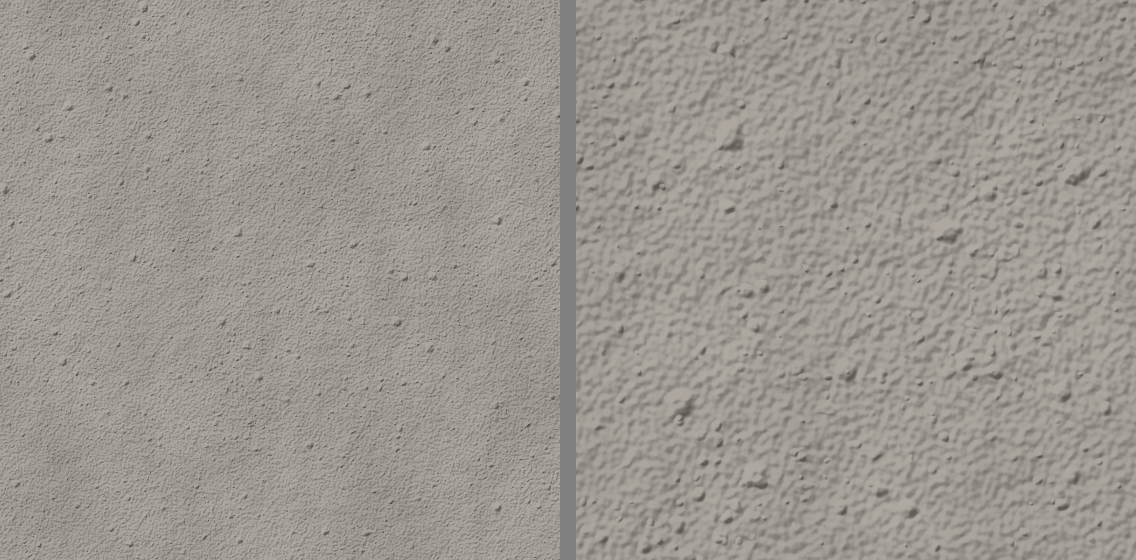
Left, the full canvas; right, a detail of the centre.
Give the GLSL for this texture, as a WebGL 2 fragment shader.

```glsl
#version 300 es
precision highp float;
// Rough grey plaster: a height field of fine grain, clustered crumbs, faint
// ledges and scattered round lumps, lit at a low angle from the upper left.
// The slope towards the light gives the shading; soft stains tint the base.

#define BASE_TONE 0.603
#define CONTRAST 0.05
#define STAIN 0.055
#define GRAIN_FREQ 235.0
#define GRAIN_DEPTH 1.25
#define CRUMB_FREQ 74.0
#define CRUMB_HEIGHT 0.0062
#define LEDGE_HEIGHT 0.0024
#define LUMP_STEEPNESS 2.7
#define SLOPE_STEP 0.0012
#define LIGHT_DIR vec2(-0.6, 0.8)
#define TINT vec3(1.032, 1.0, 0.951)

uniform vec2 u_resolution;
out vec4 fragColor;

const mat2 TURN = mat2(0.8, 0.6, -0.6, 0.8);
const mat2 HALF_TURN = mat2(0.9487, 0.3162, -0.3162, 0.9487);

// Three random values in 0..1 for a lattice cell
vec3 hash3(vec2 cell) {
  uvec3 v = uvec3(ivec3(ivec2(cell), 17)) * 1664525u + 1013904223u;
  v.x += v.y * v.z; v.y += v.z * v.x; v.z += v.x * v.y;
  v ^= v >> 16u;
  v.x += v.y * v.z; v.y += v.z * v.x; v.z += v.x * v.y;
  return vec3(v >> 8u) / 16777216.0;
}

float cornerSlope(vec2 cell, vec2 corner, vec2 f) {
  float angle = 6.28318 * hash3(cell + corner).x;
  return dot(vec2(cos(angle), sin(angle)), f - corner);
}

// Gradient noise, roughly -0.7..0.7
float noise(vec2 p) {
  vec2 cell = floor(p), f = p - cell;
  vec2 w = f * f * f * (f * (f * 6.0 - 15.0) + 10.0);
  float low = mix(cornerSlope(cell, vec2(0, 0), f), cornerSlope(cell, vec2(1, 0), f), w.x);
  float high = mix(cornerSlope(cell, vec2(0, 1), f), cornerSlope(cell, vec2(1, 1), f), w.x);
  return mix(low, high, w.y);
}

float fbm(vec2 p) {
  float sum = 0.0, amp = 1.0;
  for (int i = 0; i < 4; i++) {
    sum += amp * noise(p);
    p = TURN * p * 2.03 + 5.7;
    amp *= 0.55;
  }
  return sum;
}

// Sparse domes, each kept inside its own cell
float lumps(vec2 p, float freq, float share) {
  vec2 q = p * freq, cell = floor(q);
  vec3 rnd = hash3(cell);
  float present = step(hash3(cell + 91.0).x, share);
  float radius = mix(0.13, 0.29, rnd.z * rnd.z);
  vec2 offset = q - cell - mix(vec2(0.3), vec2(0.7), rnd.xy);
  float dome = smoothstep(1.0, 0.2, length(offset) / radius);
  return present * LUMP_STEEPNESS * radius * dome / freq;
}

float height(vec2 p, float rough) {
  // Grain: two fine turned layers carry most of the slope
  float h = GRAIN_DEPTH * noise(HALF_TURN * p * GRAIN_FREQ) / GRAIN_FREQ;
  h += 0.8 * GRAIN_DEPTH * noise(TURN * p * GRAIN_FREQ * 0.71) / (GRAIN_FREQ * 0.71);
  h += 0.4 * noise(HALF_TURN * p * 83.0 + 9.0) / 83.0;
  h += 0.3 * noise(TURN * p * 34.0) / 34.0;

  // Crumbs: raised flecks, denser in rough patches
  vec2 q = TURN * HALF_TURN * p * CRUMB_FREQ + 31.0;
  float fleck = noise(q) + 0.5 * noise(TURN * q * 2.1 + 4.0) + 0.3 * rough;
  h += CRUMB_HEIGHT * smoothstep(0.38, 0.72, fleck);

  // Ledges: low broken steps along a wandering contour
  vec2 wander = vec2(noise(p * 38.0), noise(p * 38.0 + 50.0));
  float contour = noise(p * 8.0 + 0.28 * wander + 13.0);
  h += LEDGE_HEIGHT * smoothstep(-0.025, 0.025, contour) * smoothstep(0.0, 0.5, rough);

  // Lumps in three sizes, with uneven outlines
  vec2 bent = p + 0.0032 * wander + 0.0016 * noise(p * 120.0);
  h += lumps(TURN * bent + 3.0, 27.0, 0.15);
  h += lumps(HALF_TURN * bent + 7.0, 47.0, 0.22 + 0.2 * rough);
  h += lumps(bent + 11.0, 80.0, 0.2 + 0.25 * rough);
  return h;
}

void main() {
  vec2 p = gl_FragCoord.xy / min(u_resolution.x, u_resolution.y);
  float rough = fbm(p * 6.0 + 20.0);

  // Slope facing the light: highlights flatten out, shadows go deep
  float here = height(p, rough);
  float ahead = height(p + LIGHT_DIR * SLOPE_STEP, rough);
  float slope = (here - ahead) / SLOPE_STEP;
  float shade = slope > 0.0 ? 1.0 - exp(-slope) : max(slope, -5.0);

  // Cloudy stains with a slight vertical drag
  float stain = 0.6 * fbm(p * 5.0 + 2.0) + 0.4 * fbm(p * vec2(13.0, 5.0) + 40.0);
  float tone = BASE_TONE + CONTRAST * shade - STAIN * max(stain, -0.3);
  fragColor = vec4(clamp(tone * TINT, 0.0, 1.0), 1.0);
}
```
